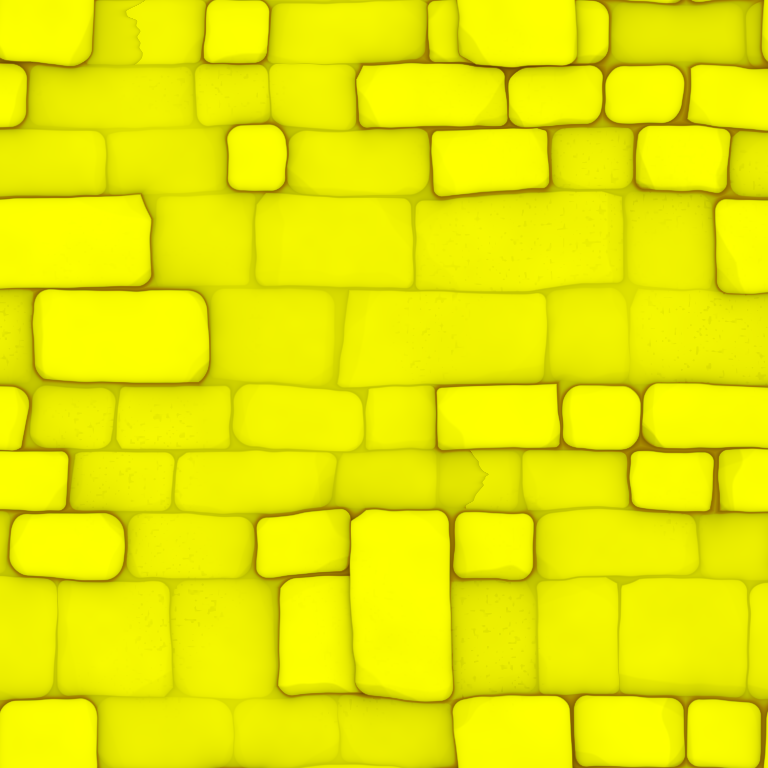
This texture is drawn by a WebGL 2 fragment shader. Its source:

```glsl
#version 300 es
precision highp float;
// A yellow wall of rounded, chipped stones laid in uneven courses.
// Jittered cells give the stones; they are painted level by level, from flush
// to raised, and each level shades the ones beneath it around its outlines.

uniform vec2 u_resolution;
out vec4 fragColor;

const float ROWS = 10.0;
const float ROW_EDGES[11] = float[11](0.0, 0.09, 0.248, 0.335, 0.415, 0.5,
                                      0.623, 0.747, 0.833, 0.915, 1.0);

struct Stone { vec2 center; vec2 halfSize; float level; float seed; };

float hash(vec2 p) {
    return fract(sin(dot(p, vec2(127.1, 311.7))) * 43758.545);
}

float noise(vec2 p) {
    vec2 i = floor(p), f = fract(p);
    f = f * f * (3.0 - 2.0 * f);
    return mix(mix(hash(i), hash(i + vec2(1, 0)), f.x),
               mix(hash(i + vec2(0, 1)), hash(i + vec2(1, 1)), f.x), f.y);
}

float fbm(vec2 p) {
    return 0.55 * noise(p) + 0.3 * noise(p * 2.1 + 7.0) + 0.15 * noise(p * 4.3 + 3.0);
}

vec2 warp(vec2 p, float size) {
    return size * (vec2(noise(p), noise(p + 31.0)) - 0.5);
}

// Course layout: the two broad middle courses hold fewer, calmer stones
float rowEdge(float row) {
    return floor(row / ROWS) + ROW_EDGES[int(mod(row, ROWS))];
}

float isBroad(float row) { return step(abs(row - 5.5), 0.6); }

float columnCount(float row) { return 7.0 - 2.0 * isBroad(row); }

float rowShift(float row) { return hash(vec2(row, 8.3)); }

float columnEdge(float column, float row, float count) {
    float jitter = 0.62 * (hash(vec2(mod(column, count), row + 0.5)) - 0.5);
    return (column + jitter + rowShift(row)) / count;
}

// Tall stones start in even courses only and cover the course below
Stone makeStone(float column, float row) {
    float wrapped = mod(row, ROWS), count = columnCount(wrapped);
    vec2 key = vec2(mod(column, count), wrapped);
    float pick = hash(key + 19.3) - 0.3 * isBroad(wrapped);
    float level = step(0.17, pick) + step(0.5, pick);
    bool tall = mod(wrapped, 2.0) < 0.5 && hash(key + 41.7) < 0.17;
    if (tall) level = 3.0;
    vec2 low = vec2(columnEdge(column, wrapped, count), rowEdge(tall ? row - 1.0 : row));
    vec2 high = vec2(columnEdge(column + 1.0, wrapped, count), rowEdge(row + 1.0));
    float gap = 0.0003 + 0.0025 * hash(key + 5.9);
    return Stone(0.5 * (low + high), 0.5 * (high - low) - gap, level, hash(key + 3.7));
}

// Slightly skewed rounded box with one corner knocked off
float stoneDistance(vec2 p, Stone s) {
    vec2 q = p - s.center;
    float turn = hash(vec2(s.seed, 5.0));
    q += q.yx * vec2(0.14 * (s.seed - 0.5), 0.06 * (turn - 0.5));
    float radius = mix(0.007, 0.026, hash(vec2(s.seed, 2.0)));
    vec2 d = abs(q) - s.halfSize + radius;
    float box = length(max(d, 0.0)) + min(max(d.x, d.y), 0.0) - radius;
    float angle = 6.2832 * turn;
    vec2 n = vec2(cos(angle), sin(angle));
    return max(box, dot(q, n) - dot(abs(n), s.halfSize) * 0.9 - 0.002);
}

// Straight chips cut off the rim, darker where they face down
float chips(vec2 q, Stone s) {
    float dark = 0.0;
    for (float k = 0.0; k < 8.0; k++) {
        vec2 key = vec2(s.seed * 91.0, k);
        float angle = 6.2832 * (k + hash(key)) / 8.0;
        vec2 n = vec2(cos(angle), sin(angle));
        float cut = dot(q, n) - dot(abs(n), s.halfSize) * mix(0.64, 0.97, hash(key + 4.0));
        float depth = mix(0.035, 0.13, 0.5 - 0.5 * n.y) * (0.2 + 0.8 * hash(key + 9.0));
        dark += smoothstep(0.0, 0.004, cut) * depth * min(0.6 + 14.0 * cut, 1.2);
    }
    return min(dark, 0.22);
}

// A ragged break that leaves one side of the stone lower
float brokenLayer(vec2 q, float seed) {
    float wander = 0.06 * (noise(vec2(q.y * 38.0, seed * 50.0)) - 0.5)
                 + 0.014 * (noise(vec2(q.y * 150.0, seed * 90.0)) - 0.5);
    float d = q.x - wander;
    float side = 1.0 - smoothstep(-0.001, 0.001, d);
    return side * (0.04 + 0.13 * exp(-abs(d) / 0.004));
}

float stoneTone(vec2 p, Stone s, float d, float relief) {
    vec2 q = p - s.center + warp(p * 30.0, 0.014);
    float tone = 0.94 + 0.05 * relief + 0.045 * (fbm(p * 14.0) - 0.5);
    tone -= chips(q, s) * (0.15 + 0.85 * relief);
    if (hash(vec2(s.seed, 6.0)) > 0.93) tone -= brokenLayer(q, s.seed);
    float pits = smoothstep(0.7, 0.95, noise(p * 240.0)) * smoothstep(0.5, 0.8, noise(p * 9.0));
    tone -= 0.05 * pits * (1.0 - 0.8 * relief);
    float underside = smoothstep(0.2, -1.0, q.y / s.halfSize.y);
    return tone - (0.03 + relief * (0.05 + 0.1 * underside)) * exp(min(d, 0.0) / 0.004);
}

// Yellow that turns brown in the deepest creases
vec3 wallColor(float tone) {
    float green = tone + 0.01 - 0.14 * (1.0 - smoothstep(0.62, 0.73, tone));
    return clamp(vec3(tone, green, 0.0), 0.0, 1.0);
}

void main() {
    vec2 uv = gl_FragCoord.xy / u_resolution.y;
    float pixel = 1.0 / u_resolution.y;
    vec2 p = uv + warp(uv * 9.0, 0.011) + warp(uv * 45.0, 0.0025);
    float row = floor(p.y);
    for (int k = 1; k < 10; k++) row += step(ROW_EDGES[k], p.y);

    float tone = 0.89 + 0.04 * (fbm(p * 12.0) - 0.5);
    for (float level = 0.0; level < 4.0; level++) {
        float relief = min(0.07 + 0.24 * level * level, 1.0);
        float halo = 1.0, nearest = 10.0;
        Stone top;
        for (float j = -1.0; j <= 2.0; j++) {
            float wrapped = mod(row + j, ROWS);
            float column = floor(p.x * columnCount(wrapped) - rowShift(wrapped));
            for (float i = -1.0; i <= 1.0; i++) {
                Stone s = makeStone(column + i, row + j);
                if (s.level != level) continue;
                float d = stoneDistance(p, s);
                halo *= 1.0 - 0.14 * relief * exp(-max(d, 0.0) / 0.016);
                if (d < nearest) { nearest = d; top = s; }
            }
        }
        // Wide soft halo, then a tight crease along the outline
        tone *= halo * (1.0 - 0.25 * relief * exp(-max(nearest, 0.0) / 0.0035));
        if (nearest < 2.0 * pixel) {
            float cover = 1.0 - smoothstep(-pixel, pixel, nearest);
            tone = mix(tone, stoneTone(p, top, nearest, relief), cover);
        }
    }
    fragColor = vec4(wallColor(tone), 1.0);
}
```
